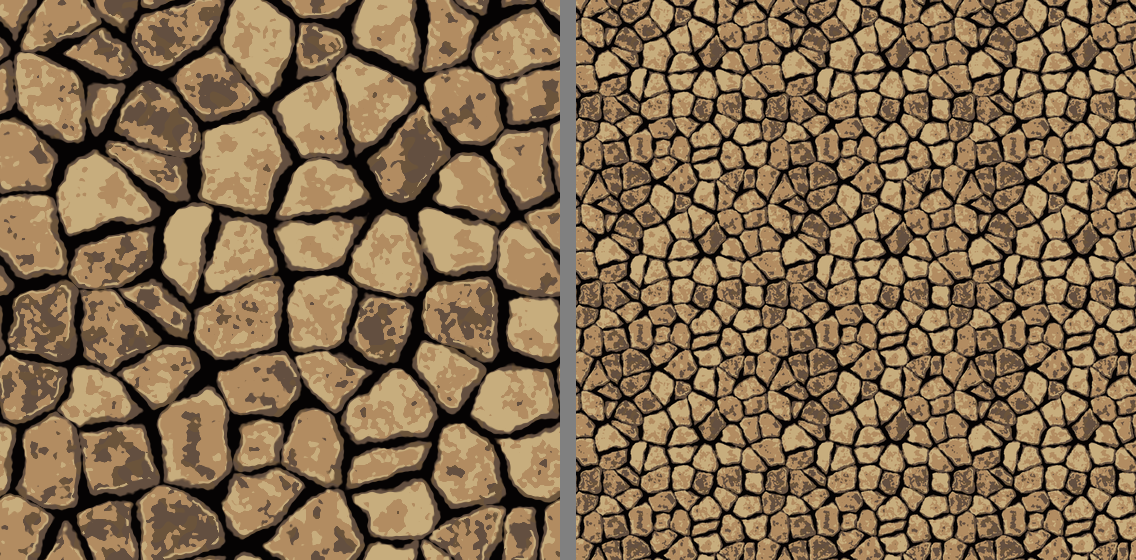
Left, the tile; right, the same tile 3 across and 3 down.
Write a Shadertoy shader that draws this texture.

```glsl
// Tiling dry-stone paving in a few flat tones: a weighted Voronoi diagram gives
// the stones, its rounded edge distance gives black joints, brown rims and broken
// highlights, and wrapped gradient noise blotches the stone faces.

const float CELLS = 8.0;          // stones along each side
const float JITTER = 0.84;        // scatter of the stone centres
const float SIZE_SPREAD = 0.2;    // variation of stone size
const float ROUNDING = 0.03;      // softness of stone corners
const float JOINT = 0.040;        // mean half width of the black joints
const float JOINT_VARIATION = 0.13;
const float RIM = 0.052;          // mean width of the brown rim
const float HIGHLIGHT = 0.036;    // width of the pale inner line
const float DARK_LEVEL = -0.13;   // face tone below which stone is brown
const float PALE_LEVEL = 0.20;    // face tone above which stone is pale
const float TONE_SOFTNESS = 0.018;
const vec2 SHADE_SIDE = vec2(0.8, -0.6);

const vec3 BLACK = vec3(0.02, 0.01, 0.01);
const vec3 BARK  = vec3(0.39, 0.31, 0.25);
const vec3 UMBER = vec3(0.42, 0.33, 0.23);
const vec3 TAN   = vec3(0.70, 0.55, 0.38);
const vec3 PALE  = vec3(0.78, 0.68, 0.49);

// Two random values in 0..1 from an integer lattice point and a seed.
vec2 hash2(vec2 cell, float seed) {
    uvec2 v = uvec2(ivec2(cell)) + uvec2(uint(seed) * 747u, uint(seed) * 391u);
    v = v * 1664525u + 1013904223u;
    v.x += v.y * 1664525u;
    v.y += v.x * 1664525u;
    v ^= v >> 16u;
    v.x += v.y * 1664525u;
    v.y += v.x * 1664525u;
    v ^= v >> 16u;
    return vec2(v & 65535u) / 65535.0;
}

float cornerSlope(vec2 cell, vec2 offset, float period) {
    float angle = 6.2831853 * hash2(mod(cell, period), period).x;
    return dot(vec2(cos(angle), sin(angle)), offset);
}

// Gradient noise that wraps after a whole number of lattice cells.
float noise(vec2 uv, float period) {
    vec2 p = uv * period, i = floor(p), f = fract(p);
    vec2 s = f * f * f * (f * (f * 6.0 - 15.0) + 10.0);
    vec2 X = vec2(1, 0), Y = vec2(0, 1);
    float low = mix(cornerSlope(i, f, period), cornerSlope(i + X, f - X, period), s.x);
    float high = mix(cornerSlope(i + Y, f - Y, period), cornerSlope(i + 1.0, f - 1.0, period), s.x);
    return mix(low, high, s.y);
}

vec2 stoneCentre(vec2 cell) {
    return cell + 0.5 + JITTER * (hash2(mod(cell, CELLS), 1.0) - 0.5);
}

float stoneWeight(vec2 cell) {
    return SIZE_SPREAD * hash2(mod(cell, CELLS), 2.0).x;
}

// Finds the stone at p; returns its rounded edge distance in cell units.
float stoneEdge(vec2 p, out vec2 stone, out vec2 toCentre) {
    vec2 base = floor(p);
    float best = 1e5;
    for (int y = -2; y <= 2; y++)
    for (int x = -2; x <= 2; x++) {
        vec2 cell = base + vec2(x, y);
        vec2 r = stoneCentre(cell) - p;
        float d = dot(r, r) - stoneWeight(cell);
        if (d < best) { best = d; stone = cell; toCentre = r; }
    }
    float sum = 1e-9;
    for (int y = -2; y <= 2; y++)
    for (int x = -2; x <= 2; x++) {
        if (x == 0 && y == 0) continue;
        vec2 cell = stone + vec2(x, y);
        vec2 r = stoneCentre(cell) - p;
        float d = dot(r, r) - stoneWeight(cell) - best;
        sum += exp(-0.5 * d / (length(r - toCentre) * ROUNDING));
    }
    return -ROUNDING * log(sum);
}

void mainImage(out vec4 fragColor, in vec2 fragCoord) {
    vec2 uv = fragCoord / iResolution.xy;
    float pixel = CELLS / iResolution.y;

    // Stone layout with slightly crooked sides
    vec2 bend = vec2(noise(uv, 18.0), noise(uv, 19.0));
    vec2 stone, toCentre;
    float edge = stoneEdge(uv * CELLS + 0.09 * bend, stone, toCentre);
    vec2 character = hash2(mod(stone, CELLS), 3.0);
    vec2 finish = hash2(mod(stone, CELLS), 4.0);

    float broad = noise(uv, 22.0);
    float medium = noise(uv, 47.0);
    float fine = noise(uv, 95.0);
    edge += 0.022 * medium + 0.026 * fine;

    // Blotched face: per-stone tone, roughness and a slanted shade
    float rough = mix(0.5, 1.25, finish.x);
    float tone = 0.52 * (character.x - 0.5);
    tone += 0.48 * broad + rough * (0.34 * medium + 0.28 * fine);
    tone += 0.16 * dot(toCentre, SHADE_SIDE);
    tone += 0.10 * (1.0 - smoothstep(0.08, 0.32, edge));
    vec3 brown = mix(BARK, UMBER, smoothstep(0.08, 0.14, noise(uv, 31.0)));
    vec3 color = mix(brown, TAN, smoothstep(-TONE_SOFTNESS, TONE_SOFTNESS, tone - DARK_LEVEL));
    color = mix(color, PALE, smoothstep(-TONE_SOFTNESS, TONE_SOFTNESS, tone - PALE_LEVEL));

    // Joint and rim widths; the rim is broader on the shaded side
    float joint = max(JOINT + JOINT_VARIATION * noise(uv, 13.0), 0.004);
    vec2 outward = -toCentre / max(length(toCentre), 0.001);
    float rim = joint + RIM + 0.024 * dot(outward, SHADE_SIDE) + 0.07 * noise(uv, 27.0);

    // Broken pale line just inside the rim
    float line = abs(edge - rim - 0.5 * HIGHLIGHT) - 0.5 * HIGHLIGHT;
    float broken = smoothstep(-0.02, 0.02, noise(uv, 37.0) + 0.5 * fine + 0.4 * (finish.y - 0.5));
    color = mix(color, PALE, broken * (1.0 - smoothstep(-pixel, pixel, line)));

    // Brown rim, then the black joint
    color = mix(brown, color, smoothstep(-pixel, pixel, edge - rim));
    color = mix(BLACK, color, smoothstep(-pixel, pixel, edge - joint));
    fragColor = vec4(color, 1.0);
}
```
